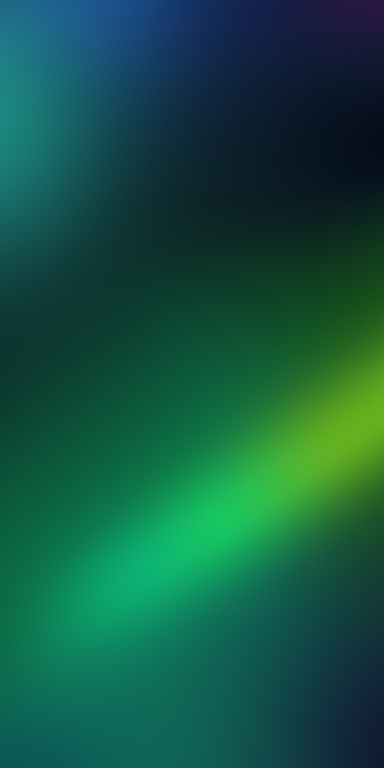
Write a Shadertoy shader that draws this background.

```glsl
// Soft aurora: a diagonal green and lime ribbon under a teal, blue and violet night sky.

const vec2 RIBBON_CENTRE = vec2(0.273, 0.31);
const vec2 RIBBON_DIR = vec2(0.827, 0.562);

// Elliptical Gaussian falloff, 1 at the centre
float glow(vec2 p, vec2 centre, vec2 radii) {
    vec2 q = (p - centre) / radii;
    return exp(-dot(q, q));
}

// Hash without sine, in 0..1
float hash(vec2 p) {
    vec3 q = fract(vec3(p.xyx) * 0.1031);
    q += dot(q, q.yzx + 33.33);
    return fract((q.x + q.y) * q.z);
}

vec3 nightSky(vec2 p) {
    vec3 shade = vec3(0.045, 0.13, 0.13);
    vec3 navy = vec3(0.065, 0.11, 0.26);
    vec3 ink = vec3(0.02, 0.05, 0.11);
    vec3 violet = vec3(0.17, 0.085, 0.26);
    vec3 blue = vec3(0.10, 0.27, 0.55);
    vec3 teal = mix(vec3(0.11, 0.54, 0.51), vec3(0.15, 0.56, 0.64),
                    smoothstep(0.85, 1.0, p.y));

    vec3 col = mix(shade, navy, glow(p, vec2(0.33, 1.03), vec2(0.30, 0.19)));
    col = mix(col, ink, glow(p, vec2(0.52, 0.81), vec2(0.16, 0.10)));
    col = mix(col, violet, glow(p, vec2(0.51, 1.02), vec2(0.12, 0.08)));
    col = mix(col, blue, glow(p, vec2(0.12, 1.04), vec2(0.15, 0.16)));
    return mix(col, teal, glow(p, vec2(-0.03, 0.85), vec2(0.17, 0.21)));
}

// Broad green haze above the ribbon; along and across are ribbon axes
vec3 addHaze(vec3 col, float along, float across) {
    float warmth = smoothstep(0.08, 0.36, along);
    vec3 haze = mix(vec3(0.045, 0.39, 0.25), vec3(0.07, 0.29, 0.10), warmth);
    float top = mix(0.42, 0.28, smoothstep(0.10, 0.42, along));
    return mix(col, haze, 1.0 - smoothstep(0.10, top, across));
}

// Teal ground below the ribbon, sinking to navy on the right
vec3 addGround(vec3 col, vec2 p, float along, float across) {
    vec3 teal = vec3(0.06, 0.46, 0.36);
    vec3 forest = vec3(0.10, 0.37, 0.14);
    vec3 deepTeal = vec3(0.04, 0.31, 0.33);
    vec3 navy = vec3(0.07, 0.09, 0.20);

    vec3 ground = mix(teal, forest, smoothstep(0.0, 0.22, along));
    ground = mix(ground, deepTeal, 0.85 * glow(p, vec2(0.0, -0.03), vec2(0.18, 0.12)));
    ground = mix(ground, navy, glow(p, vec2(0.54, 0.0), vec2(0.22, 0.30)));
    return mix(col, ground, 1.0 - smoothstep(-0.10, 0.08, across));
}

// Bright ribbon, running from emerald to lime
vec3 addRibbon(vec3 col, float along, float across) {
    vec3 emerald = vec3(0.05, 0.70, 0.46);
    vec3 vivid = vec3(0.09, 0.78, 0.38);
    vec3 lime = vec3(0.40, 0.69, 0.12);

    vec3 ribbon = mix(emerald, vivid, smoothstep(-0.12, 0.03, along));
    ribbon = mix(ribbon, lime, smoothstep(0.0, 0.22, along));
    float width = mix(0.070, 0.082, smoothstep(-0.05, 0.05, across));
    float ridge = exp(-across * across / (width * width));
    return mix(col, ribbon, ridge * smoothstep(-0.36, -0.08, along));
}

void mainImage(out vec4 fragColor, in vec2 fragCoord) {
    vec2 p = fragCoord / iResolution.xy * vec2(0.5, 1.0);

    // Position along and across the diagonal ribbon
    vec2 offset = p - RIBBON_CENTRE;
    float along = dot(offset, RIBBON_DIR);
    float across = dot(offset, vec2(-RIBBON_DIR.y, RIBBON_DIR.x));

    vec3 col = nightSky(p);
    col = addHaze(col, along, across);
    col = addGround(col, p, along, across);
    col = addRibbon(col, along, across);

    // Faint dither against banding
    col += (hash(fragCoord) - 0.5) / 255.0;
    fragColor = vec4(col, 1.0);
}
```
